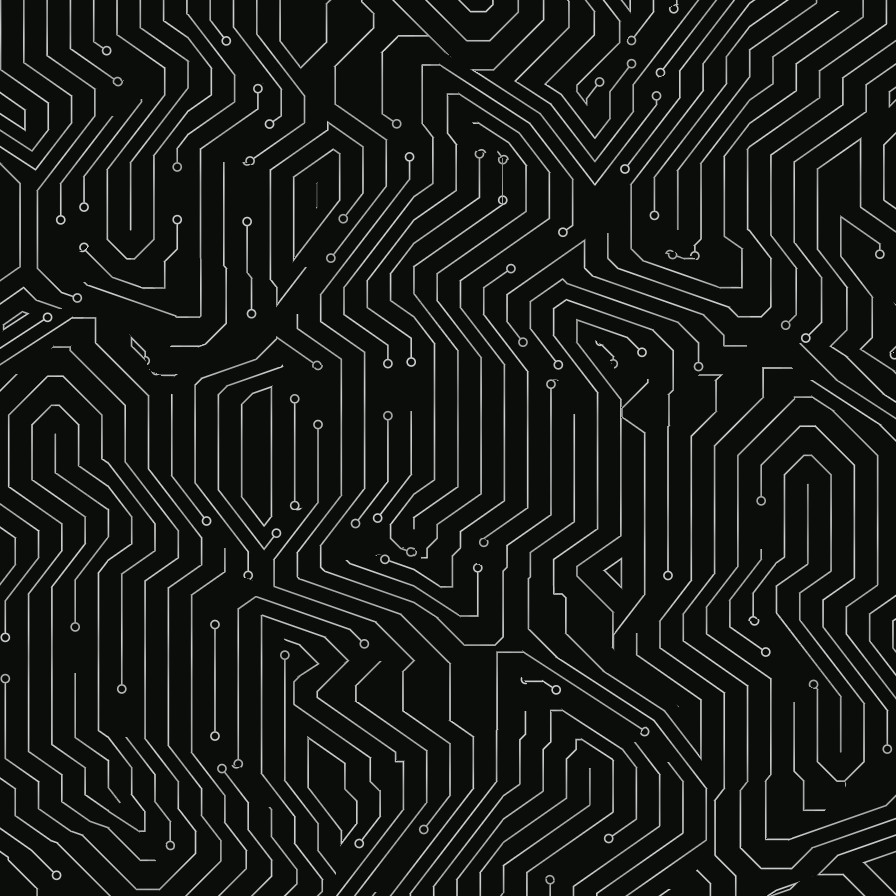
Write a Shadertoy shader that draws this pattern.

```glsl
float hash(vec2 p) {
    return fract(sin(dot(p, vec2(127.1, 311.7))) * 43758.5);
}

// Sideways detours: straight runs joined by 45 degree ramps
float zigzag(float y, float seed) {
    float row = floor(y / 0.28);
    float fromMiddle = abs(y / 0.28 - row - 0.5) * 0.28;
    float rise = 0.03 + 0.07 * hash(vec2(row, seed));
    float turn = hash(vec2(seed, row + 7.0)) < 0.5 ? -1.0 : 1.0;
    return turn * clamp(0.125 - fromMiddle, 0.0, rise);
}

// Cellular field: bevelled distance to the nearest bent spine, and its signed seed
vec2 spineField(vec2 p) {
    vec2 nearest = vec2(9.0, 0.0);
    for (int i = -1; i <= 1; i++) {
        float column = floor(p.x / 0.34) + float(i);
        float y = p.y / 0.62 + 0.5 * mod(column, 2.0);
        for (int j = -1; j <= 1; j++) {
            vec2 cell = vec2(column, floor(y) + float(j));
            float seed = 1.0 + 30.0 * hash(cell + 2.0);
            float shift = 0.4 * (hash(cell + 9.0) - 0.5);
            vec2 d = vec2(p.x - (column + 0.5 + shift) * 0.34, (y - cell.y - 0.5) * 0.62);
            d.x += zigzag(d.y + 0.3 * abs(d.x) + seed, seed);
            float side = d.x < 0.0 ? -1.0 : 1.0;
            d = abs(d);
            d.y = max(d.y - 0.12 - 0.1 * hash(cell + 5.0), 0.0);
            float dist = max(max(d.x, 0.8 * d.y), 0.7071 * (d.x + d.y));
            if (dist < nearest.x) nearest = vec2(dist, seed * side);
        }
    }
    return nearest;
}

void mainImage(out vec4 fragColor, in vec2 fragCoord) {
    vec2 p = fragCoord / iResolution.y;
    float pixel = 1.0 / iResolution.y;

    // Evenly spaced traces follow the contours of the field
    vec2 field = spineField(p);
    vec2 e = vec2(0.0005, 0.0);
    vec2 slope = vec2(spineField(p + e.xy).x, spineField(p + e.yx).x) - field.x;
    slope /= e.x;
    float lane = floor(field.x / 0.026 + 0.5);
    float offset = field.x - lane * 0.026;
    float stroke = abs(offset) / max(length(slope), 0.5);

    // Random breaks along each trace, closed by ring terminals
    float id = (lane < 0.5 ? abs(field.y) : field.y) + lane * 1.7;
    float t = p.y / 0.17 + hash(vec2(id, 3.0));
    float row = floor(t);
    float along = (t - row - 0.5) * 0.17;
    float halfGap = 0.012 + 0.025 * hash(vec2(row, id));
    if (hash(vec2(id, row)) < 0.22 && abs(slope.x) > 0.4) {
        float dy = along - sign(along) * halfGap;
        float dx = (offset - slope.y * dy) / slope.x;
        float radius = length(vec2(dx, dy));
        bool ringed = along > 0.0 || hash(vec2(id, row + 11.0)) < 0.5;
        if (abs(along) < halfGap || (ringed && radius < 0.0045)) stroke = 1.0;
        if (ringed) stroke = min(stroke, abs(radius - 0.0045));
    }

    // Thin strokes with slight wear
    float wear = 0.9 + 0.1 * sin(31.0 * p.x + 4.0 * sin(23.0 * p.y) + id);
    float ink = clamp((0.0009 - stroke) / pixel + 0.5, 0.0, 1.0) * wear;
    vec3 board = vec3(0.04, 0.05, 0.04);
    vec3 trace = vec3(0.8, 0.81, 0.81);
    fragColor = vec4(mix(board, trace, ink), 1.0);
}
```
